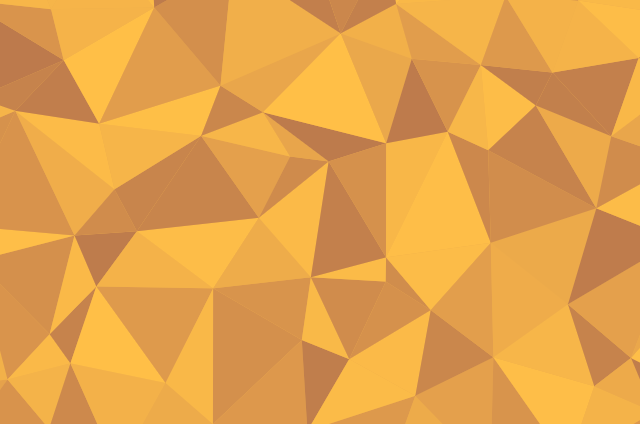
Reproduce this background procedurally as a Shadertoy shader.

```glsl
#define CELL_SIZE 0.183
#define JITTER 0.84
#define GRID_ANGLE 0.42
#define GRID_ORIGIN vec2(13.3, 7.6)
#define TONE_SCATTER 0.55
#define TONE_CURVE 1.6
#define DARK vec3(0.740, 0.480, 0.300)
#define MIDDLE vec3(0.870, 0.600, 0.300)
#define LIGHT vec3(1.000, 0.750, 0.280)
#define SEAM vec3(0.930, 0.675, 0.290)

vec2 hash2(vec2 p) {
    vec2 q = vec2(dot(p, vec2(127.1, 311.7)), dot(p, vec2(269.5, 183.3)));
    return fract(sin(q) * 43758.55);
}

vec2 meshVertex(vec2 cell) {
    return cell + JITTER * (hash2(cell) - 0.5);
}

// Positive to the left of the line from a to b
float lineDistance(vec2 p, vec2 a, vec2 b) {
    vec2 e = b - a, q = p - a;
    return (e.x * q.y - e.y * q.x) / max(length(e), 0.0001);
}

// Antialiased coverage of a counterclockwise triangle
float triangleCoverage(vec2 p, vec2 a, vec2 b, vec2 c, float pixel) {
    float inside = min(lineDistance(p, a, b),
                   min(lineDistance(p, b, c), lineDistance(p, c, a)));
    return clamp(0.5 + inside / pixel, 0.0, 1.0);
}

// Evenly spread tones, loosened by a hash
vec3 facetColor(vec2 cell, float side) {
    float scatter = hash2(cell + 37.0 * side + 71.0).x;
    float u = fract(dot(cell, vec2(0.755, 0.570)) + 0.38 * side + TONE_SCATTER * scatter);
    float tone = 1.0 - pow(1.0 - u, TONE_CURVE);
    return tone < 0.5 ? mix(DARK, MIDDLE, 2.0 * tone)
                      : mix(MIDDLE, LIGHT, 2.0 * tone - 1.0);
}

// Split one jittered quad along its shorter valid diagonal
vec3 paintQuad(vec3 color, vec2 p, vec2 cell, float pixel) {
    vec2 a = meshVertex(cell);
    vec2 b = meshVertex(cell + vec2(1.0, 0.0));
    vec2 c = meshVertex(cell + vec2(1.0, 1.0));
    vec2 d = meshVertex(cell + vec2(0.0, 1.0));

    bool validAC = lineDistance(b, a, c) * lineDistance(d, a, c) < 0.0;
    bool validBD = lineDistance(a, b, d) * lineDistance(c, b, d) < 0.0;
    bool splitAC = validAC && (!validBD || distance(a, c) < distance(b, d));

    float first = triangleCoverage(p, a, b, splitAC ? c : d, pixel);
    float second = triangleCoverage(p, splitAC ? a : b, c, d, pixel);
    color = mix(color, facetColor(cell, 0.0), first);
    return mix(color, facetColor(cell, 1.0), second);
}

void mainImage(out vec4 fragColor, in vec2 fragCoord) {
    // Tilted grid, measured in cells
    float s = sin(GRID_ANGLE), c = cos(GRID_ANGLE);
    vec2 p = mat2(c, s, -s, c) * fragCoord / (iResolution.y * CELL_SIZE) + GRID_ORIGIN;
    float pixel = 1.0 / (iResolution.y * CELL_SIZE);

    // Facets laid over the seam colour, which shows faintly along edges
    vec3 color = SEAM;
    for (int y = -1; y <= 1; y++)
        for (int x = -1; x <= 1; x++)
            color = paintQuad(color, p, floor(p) + vec2(x, y), pixel);

    fragColor = vec4(color, 1.0);
}
```
